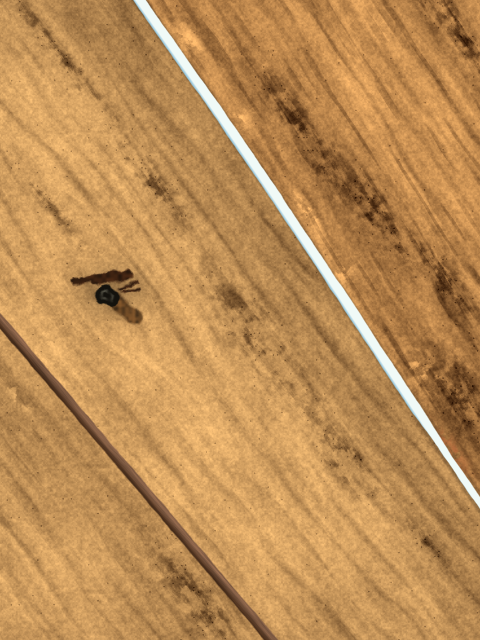
This texture is drawn by a Shadertoy shader. Its source:

```glsl
float hash(vec2 p) {
    p = fract(p * vec2(123.34, 345.45));
    p += dot(p, p + 34.35);
    return fract(p.x * p.y);
}

float noise(vec2 p) {
    vec2 i = floor(p), f = fract(p);
    f = f * f * (3.0 - 2.0 * f);
    return mix(mix(hash(i), hash(i + vec2(1, 0)), f.x),
               mix(hash(i + vec2(0, 1)), hash(i + vec2(1, 1)), f.x), f.y);
}

float fbm(vec2 p) {
    float sum = 0.0, amp = 0.5;
    for (int i = 0; i < 5; i++) {
        sum += amp * noise(p);
        p = mat2(1.6, 1.2, -1.2, 1.6) * p + 7.3;
        amp *= 0.5;
    }
    return sum;
}

// Coordinates along and across a direction
vec2 align(vec2 p, vec2 dir) {
    return vec2(dot(p, dir), dot(p, vec2(dir.y, -dir.x)));
}

float spot(vec2 p, vec2 size) {
    p /= size;
    return exp(-dot(p, p));
}

float segment(vec2 p, vec2 a, vec2 b) {
    vec2 d = b - a;
    return length(p - a - d * clamp(dot(p - a, d) / dot(d, d), 0.0, 1.0));
}

// Stains: centre, half length, half width
const vec4 STAINS[12] = vec4[12](
    vec4(0.31, 0.37, 0.14, 0.024), vec4(0.54, 0.71, 0.17, 0.045),
    vec4(0.72, 0.96, 0.09, 0.038), vec4(0.89, 1.14, 0.07, 0.018),
    vec4(0.79, 0.45, 0.14, 0.032), vec4(0.93, 0.58, 0.11, 0.026),
    vec4(0.62, 0.26, 0.18, 0.030), vec4(0.98, 0.84, 0.13, 0.050),
    vec4(0.41, 1.25, 0.14, 0.040), vec4(0.13, 0.12, 0.22, 0.016),
    vec4(0.10, 0.42, 0.13, 0.016), vec4(0.95, 0.06, 0.16, 0.028));

// Worn pale patches: centre, half length, half width
const vec4 WORN[6] = vec4[6](
    vec4(0.39, 0.08, 0.045, 0.024), vec4(0.50, 0.245, 0.025, 0.016),
    vec4(0.715, 0.565, 0.03, 0.020), vec4(0.885, 0.78, 0.065, 0.032),
    vec4(0.04, 0.83, 0.035, 0.012), vec4(0.64, 0.44, 0.05, 0.014));

void mainImage(out vec4 fragColor, in vec2 fragCoord) {
    vec2 p = vec2(fragCoord.x, iResolution.y - fragCoord.y) / iResolution.x;
    float px = 1.0 / iResolution.x;

    // Signed distances to the two gaps between boards
    float bright = (p.x - 0.290 - 0.682 * p.y - 0.005 * sin(p.y * 4.7)) / 1.21;
    float dark = (p.x - 0.85 * (p.y - 0.668)) / 1.312;
    float right = step(0.0, bright), low = step(dark, 0.0);

    // Grain coordinates, bent around the knot
    vec2 dir = normalize(mix(vec2(0.61, 0.79), vec2(0.54, 0.84), right));
    vec2 g = align(p, dir);
    vec2 k = align(p - vec2(0.235, 0.615), dir);
    g.y -= 0.85 * k.y * spot(k, vec2(0.17, 0.085)) * (1.0 - low);
    g += vec2(3.1, 1.7) * (right + 2.0 * low);
    g.y += 0.035 * (fbm(g * vec2(3.0, 6.0)) - 0.5);

    // Broad light and shade of each board
    float tone = 0.99 - 0.24 * smoothstep(-0.23, -0.10, bright);
    tone -= 0.10 * smoothstep(0.25, 0.0, p.y);
    tone -= 0.12 * smoothstep(1.15, 1.33, p.y);
    tone = mix(tone, 0.80 + 0.16 * spot(p - vec2(0.08, 1.20), vec2(0.16)), low);
    float sunny = spot(align(p - vec2(0.86, 0.26), dir), vec2(0.38, 0.10));
    tone = mix(tone, 0.72 + 0.20 * sunny - 0.16 * smoothstep(0.65, 0.95, p.y), right);

    // Growth rings, fibres and grit
    float rings = 0.5 + 0.5 * sin(g.y * 120.0 + 11.0 * fbm(g * vec2(2.5, 10.0)));
    tone -= 0.22 * pow(rings, 6.0) * smoothstep(0.2, 0.8, noise(g * vec2(5.0, 18.0)));
    tone += (0.34 + 0.22 * right) * (fbm(g * vec2(6.0, 60.0)) - 0.48);
    tone -= (0.08 + 0.14 * right) * smoothstep(0.62, 0.85, noise(g * vec2(7.0, 95.0)));
    tone += 0.24 * (fbm(g * vec2(9.0, 20.0)) - 0.48);
    tone += 0.30 * (fbm(p * 95.0) - 0.48);
    tone += 0.17 * (noise(p * 230.0) - 0.5) + 0.13 * (noise(p * 371.0) - 0.5);

    // Weathering
    float stain = 0.0, worn = 0.0;
    for (int i = 0; i < 12; i++)
        stain += spot(align(p - STAINS[i].xy, dir), STAINS[i].zw);
    for (int i = 0; i < 6; i++)
        worn += spot(align(p - WORN[i].xy, dir), WORN[i].zw);
    stain = min(stain, 1.2);
    float mottle = 0.5 * fbm(g * vec2(14.0, 70.0) + 4.0) + 0.5 * fbm(p * 60.0);
    tone -= stain * (0.10 + 0.62 * smoothstep(0.42, 0.64, mottle));
    tone += worn * 0.45 * smoothstep(0.40, 0.56, fbm(p * 50.0));

    // Scattered pits gather in the stains
    vec2 cell = floor(p * 110.0);
    vec2 pit = fract(p * 110.0) - 0.3 - 0.4 * vec2(hash(cell), hash(cell + 9.0));
    float pitted = step(0.988 - 0.13 * stain, hash(cell + 31.0));
    tone -= 0.35 * pitted * smoothstep(0.28, 0.08, length(pit));

    vec3 col = mix(vec3(0.30, 0.19, 0.09), vec3(0.86, 0.655, 0.40), clamp(tone, -0.25, 1.25));
    col *= mix(vec3(1), vec3(1.03, 0.98, 0.93), right);

    // Knot: stained rim, torn crack, loose bark and a round core
    vec2 q = p + 0.014 * (vec2(fbm(p * 55.0), fbm(p * 55.0 + 8.0)) - 0.48);
    col *= 1.0 - 0.32 * spot(q - vec2(0.235, 0.605), vec2(0.065, 0.05));
    float bark = segment(q, vec2(0.235, 0.62), vec2(0.278, 0.662)) - 0.015;
    col = mix(col, vec3(0.32, 0.20, 0.09) * (0.5 + noise(p * 140.0)), 0.8 * smoothstep(0.006, -0.004, bark));
    float crack = segment(q, vec2(0.155, 0.587), vec2(0.22, 0.575)) - 0.005;
    crack = min(crack, segment(q, vec2(0.20, 0.582), vec2(0.265, 0.573)) - 0.011);
    crack = min(crack, segment(q, vec2(0.255, 0.605), vec2(0.287, 0.605)) - 0.002);
    crack = min(crack, segment(q, vec2(0.25, 0.60), vec2(0.285, 0.588)) - 0.002);
    vec3 torn = vec3(0.22, 0.11, 0.05) * (0.4 + 0.9 * noise(p * 120.0));
    col = mix(col, torn, 0.92 * smoothstep(0.004, -0.002, crack));
    float core = length((q - vec2(0.222, 0.616)) * vec2(0.9, 1.1));
    col = mix(col, vec3(0.08, 0.07, 0.05), smoothstep(0.026, 0.021, core));
    col = mix(col, vec3(0.34, 0.33, 0.28), smoothstep(0.006, 0.0, abs(core - 0.010)) * noise(p * 110.0));

    // Shadowed gap
    float shade = 0.0108 + 0.004 * (fbm(p * 40.0) - 0.5);
    vec3 groove = mix(vec3(0.27, 0.17, 0.10), vec3(0.53, 0.38, 0.28), smoothstep(-0.010, 0.006, dark));
    groove *= 0.75 + 0.5 * fbm(align(p, vec2(0.648, 0.762)) * vec2(14.0, 220.0));
    col = mix(col, groove, smoothstep(shade + px, shade - px, abs(dark)));

    // Sunlit gap, narrowing toward its lower end, with rust on one side
    float halfWidth = 0.0112 - 0.004 * smoothstep(0.83, 0.94, p.y);
    halfWidth += 0.003 * (fbm(vec2(p.y * 40.0, 2.0 + right * 5.0)) - 0.5);
    col *= 1.0 - 0.18 * smoothstep(0.017, 0.011, abs(bright));
    float rust = spot(align(p - vec2(0.94, 0.935), vec2(0.563, 0.826)), vec2(0.055, 0.014));
    col = mix(col, vec3(0.74, 0.42, 0.24), 0.8 * rust * smoothstep(0.3, 0.6, fbm(p * 60.0)));
    vec3 sky = mix(vec3(0.60, 0.78, 0.86), vec3(0.94, 0.98, 0.97), smoothstep(-0.011, -0.005, bright));
    col = mix(col, sky, smoothstep(halfWidth + 0.8 * px, halfWidth - 0.8 * px, abs(bright)));

    fragColor = vec4(clamp(col, 0.0, 1.0), 1.0);
}
```
